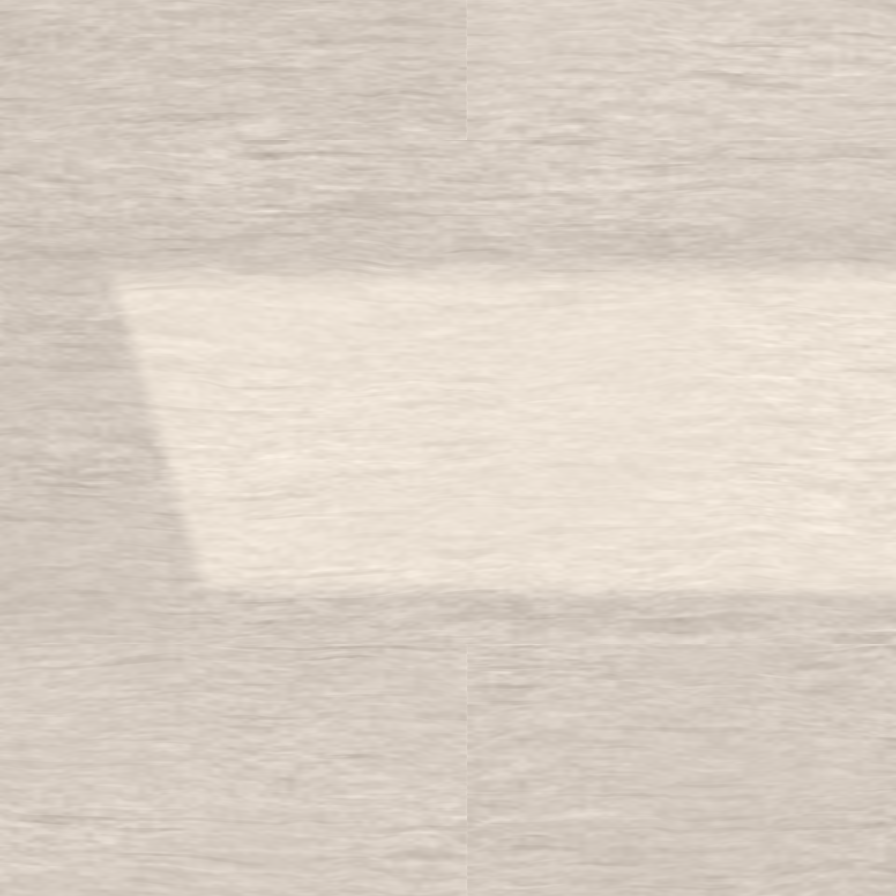
This texture is drawn by a WebGL 2 fragment shader. Its source:

```glsl
#version 300 es
precision highp float;
// Pale wood planks with a slanted patch of sunlight falling across them.
// Stretched, warped noise makes the grain; smooth half-planes shape the light.

uniform vec2 u_resolution;
out vec4 fragColor;

const vec3 SHADE_TINT = vec3(0.834, 0.794, 0.754);
const vec3 SUN_TINT = vec3(0.923, 0.882, 0.833);
const float JOINT_X = 0.521;
const float UPPER_SEAM = 0.844;
const float LOWER_SEAM = 0.281;
const float SHORT_SEAM = 0.115;

float hash(vec2 p) {
    vec3 q = fract(vec3(p.xyx) * 0.1031);
    q += dot(q, q.yzx + 33.33);
    return fract((q.x + q.y) * q.z);
}

float valueNoise(vec2 p) {
    vec2 cell = floor(p);
    vec2 f = fract(p);
    f = f * f * (3.0 - 2.0 * f);
    float low = mix(hash(cell), hash(cell + vec2(1.0, 0.0)), f.x);
    float high = mix(hash(cell + vec2(0.0, 1.0)), hash(cell + 1.0), f.x);
    return mix(low, high, f.y);
}

// Layered noise centred on zero
float fbm(vec2 p) {
    float sum = 0.0;
    float amplitude = 0.5;
    for (int i = 0; i < 4; i++) {
        sum += amplitude * (valueNoise(p) - 0.5);
        p = p * 2.03 + vec2(17.3, 9.1);
        amplitude *= 0.5;
    }
    return sum;
}

// Long fibres, short pores, sparse flecks and curved growth rings
float woodGrain(vec2 uv, float seed) {
    vec2 p = uv + vec2(seed * 3.7, seed * 5.3);
    p.y += 0.036 * fbm(p * vec2(4.0, 8.0));
    float bands = fbm(p * vec2(2.5, 24.0));
    float fibres = fbm(p * vec2(13.0, 135.0));
    float pores = valueNoise(p * vec2(50.0, 240.0)) - 0.5;
    float grit = valueNoise(p * vec2(120.0, 300.0) + 7.0) - 0.5;
    float field = p.y * 42.0 + 6.0 * fbm(p * vec2(3.0, 9.0));
    float ring = pow(0.5 + 0.5 * sin(6.28318 * field), 6.0) - 0.22;
    float ringMask = smoothstep(0.45, 0.8, valueNoise(p * vec2(4.0, 9.0) + 31.0));
    float patchy = 0.65 + 0.7 * valueNoise(p * vec2(5.0, 14.0) + 83.0);
    float dark = smoothstep(0.70, 0.95, valueNoise(p * vec2(9.0, 170.0) + 57.0));
    float pale = smoothstep(0.74, 0.95, valueNoise(p * vec2(16.0, 170.0) + 21.0));
    float fine = 0.062 * fibres + 0.052 * pores + 0.040 * grit
               + 0.030 * pale - 0.042 * dark;
    return 0.020 * bands + fine * patchy + 0.028 * ring * ringMask;
}

float softLine(float distanceToLine, float width) {
    float t = distanceToLine / width;
    return exp(-t * t);
}

// Soft-edged quadrilateral, open towards the right
float sunPatch(vec2 uv) {
    float leftEdge = mix(0.228, 0.124, (uv.y - 0.345) / 0.349);
    float left = smoothstep(-0.014, 0.014, uv.x - leftEdge);
    float topEdge = 0.691 + 0.006 * uv.x;
    float top = 1.0 - smoothstep(-0.022, 0.022, uv.y - topEdge);
    float bottomEdge = 0.346 - 0.008 * uv.x;
    float bottom = smoothstep(-0.013, 0.013, uv.y - bottomEdge);
    return left * top * bottom;
}

// Broad brightness differences between and along the boards
float boardTone(vec2 uv, float rightSide, float upper, float lower) {
    float middle = (1.0 - upper) * (1.0 - lower);
    float tone = upper * mix(-0.010, 0.020, rightSide);
    tone += lower * mix(0.006, 0.000, rightSide);
    tone += middle * 0.006 * smoothstep(0.74, 0.78, uv.y);
    tone -= middle * 0.016 * (1.0 - smoothstep(0.05, 0.25, uv.x));
    tone -= middle * 0.014 * softLine(uv.y - 0.722, 0.030);
    tone -= middle * 0.010 * softLine(uv.y - 0.325, 0.020);
    tone -= lower * rightSide * 0.010 * (1.0 - smoothstep(0.08, 0.12, uv.y));
    return tone;
}

void main() {
    vec2 uv = gl_FragCoord.xy / u_resolution;
    float pixel = 1.0 / min(u_resolution.x, u_resolution.y);

    // Board layout
    float rightSide = smoothstep(-pixel, pixel, uv.x - JOINT_X);
    float upper = smoothstep(-pixel, pixel, uv.y - UPPER_SEAM);
    float lower = smoothstep(-pixel, pixel, LOWER_SEAM - uv.y);
    float outer = max(upper, lower);
    float seed = 1.0 + step(0.5, upper) * 2.0 + step(0.5, lower) * 4.0
               + step(0.5, outer) * step(0.5, rightSide);

    // Sunlight and wood
    float sun = sunPatch(uv);
    vec3 color = mix(SHADE_TINT, SUN_TINT, sun);
    color += boardTone(uv, rightSide, upper, lower) * (1.0 - sun);
    color += woodGrain(uv, seed) * mix(1.0, 0.72, sun) * vec3(0.98, 1.0, 1.02);

    // Thin joints: broken pale bevels and one faint dark lower side
    float seamWidth = max(0.0013, pixel);
    float wear = 0.3 + 0.7 * valueNoise(uv * 37.0);
    float joint = outer * softLine(uv.x - JOINT_X, seamWidth) * 0.9;
    float seams = softLine(uv.y - UPPER_SEAM, seamWidth) * mix(0.1, 0.5, rightSide);
    seams += softLine(uv.y - LOWER_SEAM, seamWidth) * 0.8;
    float shortFade = rightSide * (1.0 - smoothstep(0.60, 0.75, uv.x));
    seams += softLine(uv.y - SHORT_SEAM, seamWidth) * shortFade * 1.6;
    color += 0.030 * wear * (joint + seams);
    color -= 0.018 * rightSide * softLine(uv.y - LOWER_SEAM + 0.004, 0.002);

    fragColor = vec4(clamp(color, 0.0, 1.0), 1.0);
}
```
